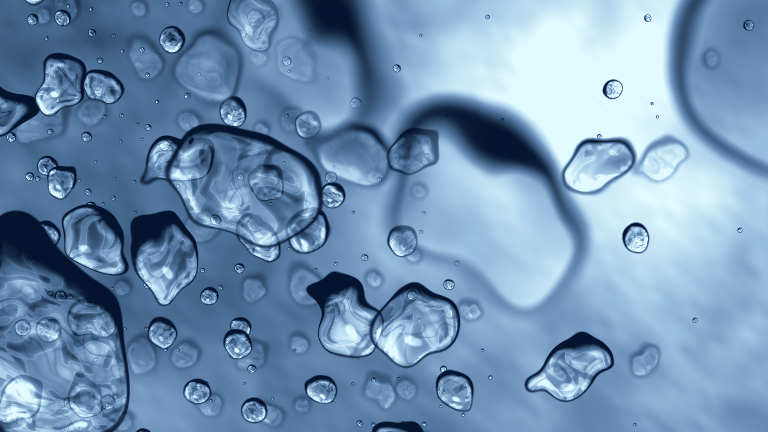
A Shadertoy shader for this texture:

```glsl
// Air bubbles under water, lit from the upper right, seen through a shallow lens.
// Everything is painted as one tone value: a glowing backdrop, then layers of warped
// round bubbles with dark refracting rims; a palette ramp turns tone into colour.

const vec3 PALETTE[6] = vec3[6](
    vec3(0.02, 0.08, 0.18), vec3(0.18, 0.29, 0.41), vec3(0.30, 0.44, 0.60),
    vec3(0.44, 0.58, 0.74), vec3(0.65, 0.80, 0.91), vec3(0.88, 0.98, 1.00));
const vec2 LIGHT = vec2(1.38, 0.78);     // centre of the glow
const float BASE_TONE = 0.46;
const float GLOW = 0.60;
const float GLOW_FALLOFF = 4.0;
const float RIM_THIN = 0.06;             // narrowest rim, relative to the radius
const float FOCUS = 75.0;                // how fast blur wipes out inner detail

// Large bubbles: centre x, centre y, radius, blur
const vec4 LARGE[8] = vec4[8](
    vec4(0.10, 0.19, 0.25, 0.003), vec4(0.55, 0.57, 0.15, 0.004),
    vec4(0.97, 0.25, 0.10, 0.003), vec4(0.49, 0.84, 0.09, 0.014),
    vec4(0.83, 0.64, 0.09, 0.016), vec4(1.39, 0.62, 0.075, 0.008),
    vec4(0.69, 0.88, 0.19, 0.070), vec4(1.13, 0.52, 0.21, 0.034));
const vec4 EDGE_BUBBLE = vec4(1.83, 0.85, 0.28, 0.028);

struct Style { float blur; float wobble; float rim; float opacity; };

float hash(vec2 p) {
    return fract(sin(dot(p, vec2(127.1, 311.7))) * 43758.5453);
}

float noise(vec2 p) {
    vec2 i = floor(p), f = fract(p);
    f = f * f * (3.0 - 2.0 * f);
    return mix(mix(hash(i), hash(i + vec2(1, 0)), f.x),
               mix(hash(i + vec2(0, 1)), hash(i + vec2(1, 1)), f.x), f.y);
}

mat2 rotate(float a) {
    return mat2(cos(a), sin(a), -sin(a), cos(a));
}

// Glow, soft cloud and slanted streaks
float backdrop(vec2 p) {
    vec2 toLight = p - LIGHT;
    float tone = BASE_TONE + GLOW * exp(-GLOW_FALLOFF * dot(toLight, toLight));
    vec2 slant = rotate(0.7) * p;
    tone += 0.20 * (noise(p * 3.0 + 7.0) - 0.5);
    tone += 0.14 * (noise(p * 9.0 + 2.0 * noise(p * 6.0)) - 0.5);
    tone += 0.10 * (noise(slant * vec2(5.0, 13.0)) - 0.5);
    tone += 0.07 * (noise(slant * vec2(22.0, 42.0)) - 0.5);
    float corner = smoothstep(0.75, 1.05, p.y + 0.1 * noise(p * 5.0));
    return tone - 0.24 * corner * smoothstep(0.75, 0.1, p.x);
}

// Paints one bubble over the tone behind it
float bubble(float tone, vec2 p, vec2 centre, float radius, float seed, Style style) {
    vec2 q = (p - centre) / radius;
    if (dot(q, q) > 6.0) return tone;

    // Outline: turned, stretched and warped circle
    vec2 shift = vec2(seed * 37.0, seed * 91.0);
    vec2 s = rotate(6.283 * seed) * q;
    s *= vec2(1.0 + 0.4 * style.wobble, 1.0 - 0.3 * style.wobble);
    s += 1.3 * style.wobble * (vec2(noise(q * 1.3 + shift), noise(q * 1.3 - shift)) - 0.5);
    float d = length(s) - 1.0;
    float soft = max(style.blur, 0.8 / iResolution.y) / radius;
    float mask = smoothstep(soft, -soft, d);
    float detail = exp(-pow(style.blur * FOCUS, 2.0));

    // Dark rim, thickest towards the light, which the bubble bends away
    vec2 darkWay = normalize(normalize(LIGHT - centre) + vec2(-0.5, 0.6));
    darkWay = rotate(2.0 * (seed - 0.5) * style.wobble) * darkWay;
    float side = 0.5 + 0.5 * dot(normalize(q + 0.0001), darkWay);
    float width = mix(RIM_THIN, style.rim, side * side * side);
    width *= 0.5 + noise(q * 2.2 + shift);
    float rim = smoothstep(-width - 0.7 * soft, -0.5 * width, d);
    rim *= mix(mix(0.35, 0.8, detail), 1.0, side);

    // Refracted inside: gradient, folds, bright ridges and dark creases
    float scale = mix(1.1, 1.6 * max(1.0, radius / 0.11), detail);
    vec2 bent = s * (1.0 + 0.4 * dot(s, s)) * scale;
    float fold = noise(bent + shift);
    float fine = noise(bent * vec2(1.8, 3.4) + 3.0 * fold - shift);
    float ridge = pow(1.0 - abs(2.0 * fine - 1.0), 6.0);
    float crease = pow(1.0 - abs(2.0 * noise(bent * 1.5 - 2.0 * fold + shift) - 1.0), 5.0);
    float inside = mix(tone, 0.53, 0.5) - 0.20 * dot(q, darkWay);
    inside += 0.45 * (fold - 0.5);
    inside += detail * (0.45 * (fine - 0.5) + 0.20 * ridge - 0.30 * crease * fold);

    // Bright line within the rim and a small glint
    float line = smoothstep(0.11 + soft, 0.0, abs(d + width + 0.13));
    inside += 0.32 * detail * line * noise(q * 2.5 - shift);
    vec2 glint = rotate(seed) * (q + 0.42 * darkWay) * vec2(1.0, 1.8);
    inside += 0.35 * detail * smoothstep(0.26, 0.12, length(glint));
    return mix(tone, mix(inside, -0.04, rim), mask * style.opacity);
}

// Share of cells holding a bubble: crowded at the lower left, sparse in the glow
float crowding(vec2 c) {
    return 0.1 + 0.85 * smoothstep(1.45, 0.8, c.x + 0.4 * c.y);
}

// Scatters bubbles on a jittered grid
float scatter(float tone, vec2 p, float cell, vec2 radii, float density, Style style) {
    for (int k = 0; k < 9; k++) {
        vec2 id = floor(p / cell) + vec2(k % 3, k / 3) - 1.0;
        vec2 key = id + 100.0 * cell;
        float size = hash(key + 3.1), seed = hash(key + 8.7);
        vec2 jitter = vec2(hash(key + 1.3), hash(key + 5.9)) - 0.5;
        vec2 centre = (id + 0.5 + 0.7 * jitter) * cell;
        if (hash(key + 12.4) > density * crowding(centre)) continue;
        float radius = mix(radii.x, radii.y, size * size);
        Style own = style;
        own.wobble *= size;
        tone = bubble(tone, p, centre, radius, seed, own);
    }
    return tone;
}

void mainImage(out vec4 fragColor, in vec2 fragCoord) {
    vec2 p = fragCoord / iResolution.y;
    float tone = backdrop(p);

    // Far, tiny, middle and large bubbles, back to front
    tone = scatter(tone, p, 0.13, vec2(0.02, 0.06), 0.8, Style(0.010, 0.5, 0.4, 0.45));
    tone = scatter(tone, p, 0.05, vec2(0.003, 0.006), 0.3, Style(0.002, 0.0, 0.4, 0.9));
    tone = scatter(tone, p, 0.09, vec2(0.007, 0.026), 0.4, Style(0.002, 0.1, 0.4, 0.95));
    tone = scatter(tone, p, 0.17, vec2(0.03, 0.088), 0.85, Style(0.0025, 0.65, 0.42, 1.0));
    for (int i = 0; i < 8; i++) {
        vec4 b = LARGE[i];
        Style style = Style(b.w, 0.42, 0.2 + 7.0 * b.w, 0.97);
        tone = bubble(tone, p, b.xy, b.z, hash(b.xy), style);
    }
    Style pale = Style(EDGE_BUBBLE.w, 0.15, 0.16, 0.75);
    tone = bubble(tone, p, EDGE_BUBBLE.xy, EDGE_BUBBLE.z, 0.4, pale);

    // Tone to colour
    vec3 color = PALETTE[0];
    for (int i = 1; i < 6; i++)
        color = mix(color, PALETTE[i], clamp(tone * 5.0 - float(i - 1), 0.0, 1.0));
    fragColor = vec4(color, 1.0);
}
```
